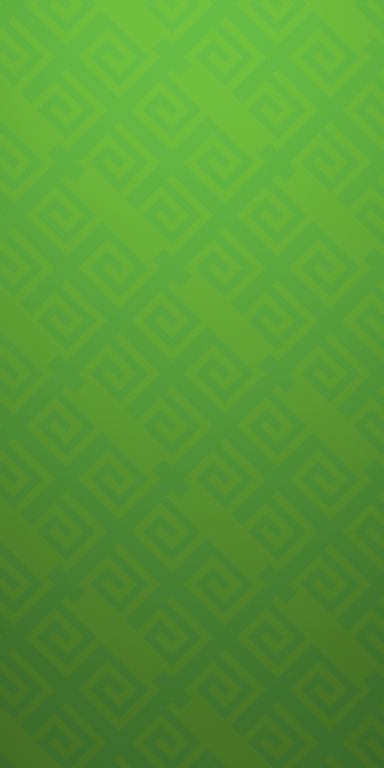
This pattern is drawn by a WebGL 2 fragment shader. Its source:

```glsl
#version 300 es
precision highp float;
// Diagonal square-spiral fretwork with slanted bars on a green vertical gradient.

#define UNIT 0.02158              // stroke width, in canvas widths
#define KNOT vec2(0.448, 1.302)   // one crossing of the bands, in canvas widths
#define PITCH 9.0                 // spiral spacing, in strokes
#define BAR_HALF 2.0              // half width of a bar, in strokes
#define BAR_START 2.4             // distance from a knot to a bar's filling
#define TOP_GREEN vec3(0.402, 0.742, 0.268)
#define LOW_GREEN vec3(0.232, 0.427, 0.168)
#define TINT vec3(0.042, 0.016, -0.026)
#define VIGNETTE 0.07
#define GRAIN 0.006

uniform vec2 u_resolution;
out vec4 fragColor;

float hash(vec2 p) {
    return fract(sin(dot(p, vec2(127.1, 311.7))) * 43758.5453);
}

float box(vec2 p, vec2 halfSize) {
    vec2 d = abs(p) - halfSize;
    return max(d.x, d.y);
}

// Two square rings, cut and linked along a diagonal to make one spiral.
float spiral(vec2 p) {
    float ring = max(abs(p.x), abs(p.y));
    float shape = abs(abs(ring - 2.0) - 1.0) - 0.5;
    for (int i = 1; i <= 3; i++) {
        float r = float(i);
        float gate = box(p - vec2(-r, 1.0 - r), vec2(1.0, 0.5));
        shape = (i == 2) ? min(shape, gate) : max(shape, -gate);
    }
    return shape;
}

// Bars fill every second band, stopping short of the knots.
float bars(vec2 p) {
    vec2 cell = abs(mod(p + PITCH, 2.0 * PITCH) - PITCH);
    return max(cell.y - BAR_HALF, BAR_START - cell.x);
}

void main() {
    vec2 uv = gl_FragCoord.xy / u_resolution;
    vec2 pos = gl_FragCoord.xy / u_resolution.x - KNOT;

    // Axes along and across the bars, in strokes
    vec2 q = vec2(pos.x - pos.y, -pos.x - pos.y) * inversesqrt(2.0) / UNIT;
    float shape = min(spiral(mod(q, PITCH) - 0.5 * PITCH), bars(q));
    float pixel = 1.0 / (u_resolution.x * UNIT);
    float light = 1.0 - smoothstep(-0.7 * pixel, 0.7 * pixel, shape);

    // Gradient, pattern tint, soft edges and faint grain
    vec3 color = mix(LOW_GREEN, TOP_GREEN, smoothstep(-0.12, 1.0, uv.y));
    color += TINT * light;
    float side = 2.0 * uv.x - 1.0;
    color *= 1.0 - VIGNETTE * side * side;
    color += GRAIN * (hash(floor(uv * vec2(256.0, 512.0))) - 0.5);
    fragColor = vec4(color, 1.0);
}
```
